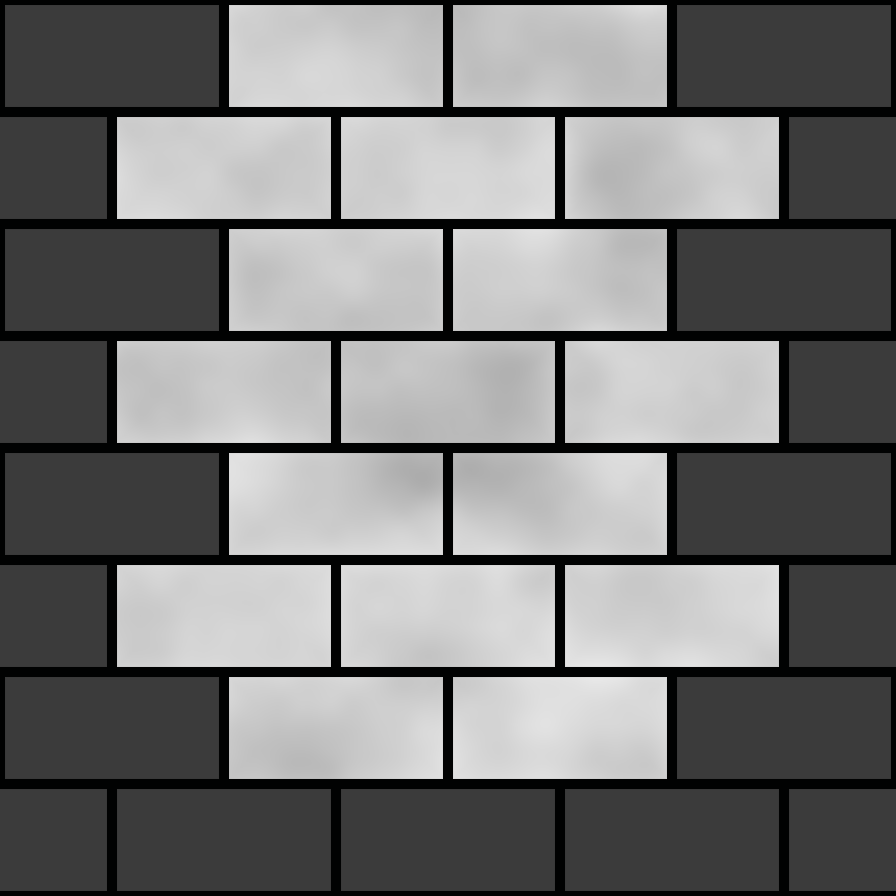
A Shadertoy shader for this pattern:

```glsl
const vec3 MORTAR = vec3(0.004, 0.008, 0.006);
const vec3 DARK_BRICK = vec3(0.23);
const float ROWS = 8.0;
const float COLUMNS = 4.0;
const float MORTAR_HALF = 0.0057;

float hash(vec2 p) {
    return fract(sin(dot(p, vec2(127.1, 311.7))) * 43758.5453);
}

float valueNoise(vec2 p) {
    vec2 cell = floor(p);
    vec2 f = fract(p);
    f = f * f * (3.0 - 2.0 * f);
    float low = mix(hash(cell), hash(cell + vec2(1.0, 0.0)), f.x);
    float high = mix(hash(cell + vec2(0.0, 1.0)), hash(cell + vec2(1.0)), f.x);
    return mix(low, high, f.y);
}

float cloud(vec2 p) {
    float sum = 0.0;
    float weight = 0.68;
    for (int octave = 0; octave < 3; octave++) {
        sum += weight * valueNoise(p);
        p = p * 2.03 + vec2(7.3, 2.9);
        weight *= 0.36;
    }
    return sum;
}

// Signed distance to a rectangle, negative inside
float boxDistance(vec2 p, vec2 halfSize) {
    vec2 d = abs(p) - halfSize;
    return length(max(d, 0.0)) + min(max(d.x, d.y), 0.0);
}

// Soft grey cloud, slightly brighter towards the brick rim
vec3 litBrick(vec2 uv, float dist) {
    float rim = exp(dist / 0.018);
    return vec3(0.645 + 0.25 * cloud(uv * 9.0 + 3.7) + 0.035 * rim);
}

void mainImage(out vec4 fragColor, in vec2 fragCoord) {
    vec2 uv = fragCoord / iResolution.xy;
    float pixel = 1.0 / min(iResolution.x, iResolution.y);

    // Running bond: even rows slide by half a brick
    float row = floor(uv.y * ROWS);
    float shift = 0.5 * (1.0 - mod(row, 2.0));
    float column = floor(uv.x * COLUMNS + shift);
    vec2 brickSize = 1.0 / vec2(COLUMNS, ROWS);
    vec2 centre = (vec2(column - shift, row) + 0.5) * brickSize;
    float dist = boxDistance(uv - centre, 0.5 * brickSize - MORTAR_HALF);

    // Central bricks glow above the bottom row
    bool isLit = row > 0.5 && abs(centre.x - 0.5) < 0.3;
    vec3 brick = isLit ? litBrick(uv, dist) : DARK_BRICK;

    float coverage = 1.0 - smoothstep(-0.5 * pixel, 0.5 * pixel, dist);
    fragColor = vec4(mix(MORTAR, brick, coverage), 1.0);
}
```
